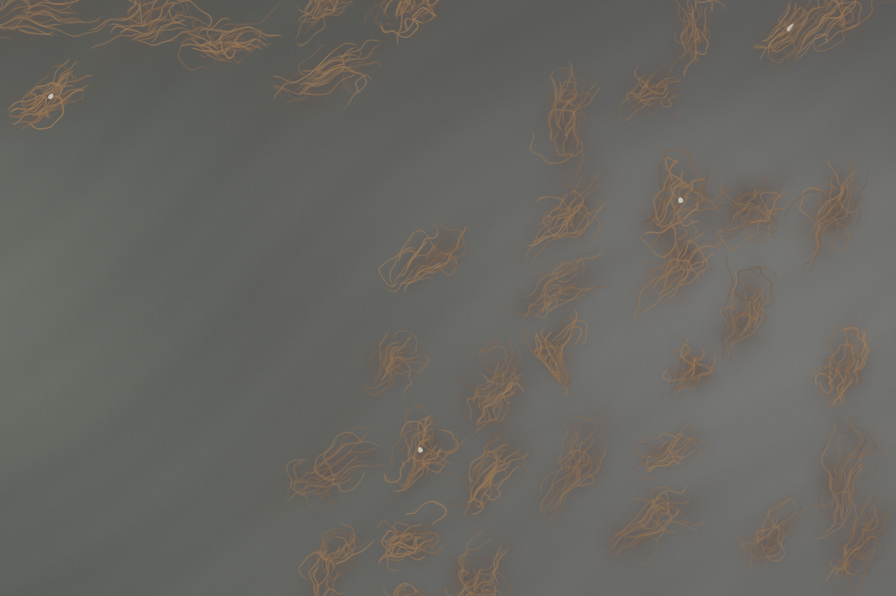
Give the GLSL for this texture, as a Shadertoy shader.

```glsl
// Murky grey water seen from above, with drifting clumps of brown weed.
// Jittered cells place the clumps; each one is a loop of thin wavy strands
// and open curls over a dim brown haze, crinkled by layered sines.

#define CELL 0.15
#define STRANDS 30
#define STRAND_WIDTH 0.0013
#define FLOW_ANGLE 0.95
#define CRINKLE 0.0017
#define WEED_DARK vec3(0.43, 0.36, 0.31)
#define WEED_LIGHT vec3(0.63, 0.49, 0.34)
#define HAZE_COLOR vec3(0.385, 0.342, 0.32)
#define SPECK_COLOR vec3(0.78, 0.77, 0.72)

vec3 hash3(vec2 s) {
    vec3 k = vec3(dot(s, vec2(127.1, 311.7)),
                  dot(s, vec2(269.5, 183.3)),
                  dot(s, vec2(419.2, 371.9)));
    return fract(sin(k) * 43758.5);
}

mat2 rotation(float a) {
    float c = cos(a), s = sin(a);
    return mat2(c, -s, s, c);
}

// Layered sines that bend space, from broad sway down to fine crinkles
vec2 sway(vec2 p) {
    vec2 w = 0.012 * sin(p.yx * vec2(17.0, 14.0) + vec2(0.4, 2.1));
    w += 0.005 * sin((p.yx + w) * vec2(47.0, 53.0) + p * 21.0);
    return w + CRINKLE * sin((p.yx + w) * vec2(171.0, 149.0) + p * 83.0);
}

// Soft patchiness from 0 to 1
float patches(vec2 p) {
    vec2 q = p + 0.04 * sin(p.yx * 23.0);
    float n = sin(q.x * 41.0 + 2.0 * sin(q.y * 19.0));
    n += sin(q.y * 47.0 - 2.0 * sin(q.x * 29.0));
    return 0.5 + 0.25 * n;
}

// Weed crowds the top left edge, and the side right of a slanting line
float topMat(vec2 p) {
    float gap = smoothstep(0.1, 0.16, p.x) * (1.0 - smoothstep(0.2, 0.27, p.x));
    float edge = 0.86 - 0.1 * (1.0 - smoothstep(0.05, 0.2, p.x));
    return smoothstep(edge - 0.03, edge + 0.04, p.y)
         * (1.0 - smoothstep(0.68, 0.76, p.x)) * (1.0 - 0.5 * gap);
}

float weedChance(vec2 p) {
    float edge = 0.5 + 0.42 * max(p.y - 0.2, 0.0);
    return max(0.72 * smoothstep(edge - 0.02, edge + 0.06, p.x), topMat(p));
}

vec3 water(vec2 p) {
    vec2 right = p - vec2(1.3, 0.48), left = p - vec2(0.0, 0.42);
    vec2 hollow = p - vec2(0.38, 0.5);
    float light = 0.402 - 0.05 * smoothstep(0.62, 1.0, p.y);
    light += 0.058 * exp(-5.0 * dot(right, right));
    light += 0.035 * exp(-14.0 * dot(left, left));
    light -= 0.026 * exp(-9.0 * dot(hollow, hollow));
    light -= 0.03 * exp(-9.0 * dot(p, p));

    // Faint slanted streaks and a trace of silt
    vec2 s = rotation(0.65) * p;
    light += 0.004 * sin(s.y * 31.0 + 2.0 * sin(s.x * 4.0))
           + 0.003 * sin(s.y * 73.0 + 3.0 * sin(s.x * 5.0));
    light += 0.008 * (hash3(floor(p * 340.0)).x - 0.5);
    vec3 tint = mix(vec3(0.985, 1.005, 0.955), vec3(1.0, 1.0, 0.98),
                    smoothstep(0.2, 1.1, p.x));
    return light * tint;
}

// Long strand fanning out along x; returns distance and end fade
vec2 streamer(vec2 q, vec3 a, vec3 b) {
    float k = 3.0 + 5.0 * b.x, ph = 6.28 * b.y, amp = 0.04 + 0.07 * b.z;
    float v0 = 0.95 * (a.x - 0.5), bend = 0.5 * (b.z - 0.5);
    float y = v0 * (0.7 + 0.45 * q.x) + bend * q.x * q.x + amp * sin(k * q.x + ph);
    float slope = 0.45 * v0 + 2.0 * bend * q.x + amp * k * cos(k * q.x + ph);
    float reach = 0.3 + 0.4 * a.z;
    float fade = 1.0 - smoothstep(reach - 0.12, reach, abs(q.x - 1.1 * (a.y - 0.5)));
    return vec2(abs(q.y - y) / sqrt(1.0 + slope * slope), fade);
}

// Open wobbly loop; returns distance and end fade
vec2 curl(vec2 q, vec3 a, vec3 b) {
    vec2 d = q - (a.xy - 0.5) * vec2(1.3, 0.7);
    float t = atan(d.y, d.x);
    float r = (0.1 + 0.32 * a.z) * (1.0 + 0.2 * sin(2.0 * t + 6.28 * b.x)
                                        + 0.07 * sin(5.0 * t + 6.28 * b.z));
    float fade = smoothstep(-0.35, 0.15, cos(t - 6.28 * b.y));
    return vec2(abs(length(d) - r), fade);
}

vec3 addClump(vec3 color, vec2 p, vec2 cell) {
    vec3 h = hash3(cell + 3.7), g = hash3(cell + 51.3);
    vec2 center = (cell + 0.2 + 0.6 * h.xy) * CELL;
    if (h.z > weedChance(center)) return color;

    float mat = topMat(center);
    float size = mix(0.055, 0.1, g.x) * (1.0 + 0.25 * mat);
    vec2 q = rotation(FLOW_ANGLE - 0.4 * mat + 1.3 * (g.y - 0.5)) * (p - center) / size;
    if (dot(q, q) > 2.4) return color;

    // Sunken haze under the strands
    float haze = exp(-2.2 * dot(q * vec2(0.85, 1.5), q * vec2(0.85, 1.5)));
    color = mix(color, HAZE_COLOR, haze * (0.35 + 0.6 * patches(p)));

    float aa = 0.7 / iResolution.y;
    float strength = mix(0.4, 0.72, g.z) + 0.12 * mat;
    for (int i = 0; i < STRANDS; i++) {
        vec2 seed = cell * 7.0 + float(i) * vec2(1.3, 2.9);
        vec3 a = hash3(seed), b = hash3(seed + 17.1);
        vec2 s = i % 5 < 3 ? streamer(q, a, b) : curl(q, a, b);
        float cover = 1.0 - smoothstep(max(STRAND_WIDTH - aa, 0.0), STRAND_WIDTH + aa, s.x * size);
        vec3 tone = mix(WEED_DARK, WEED_LIGHT, fract(a.x * 7.0 + b.y));
        color = mix(color, tone, cover * s.y * strength);
    }

    // Rare pale speck caught in the weed
    float speck = step(0.88, g.z) * (1.0 - smoothstep(0.003, 0.003 + 2.0 * aa, length(q) * size));
    return mix(color, SPECK_COLOR, speck);
}

void mainImage(out vec4 fragColor, in vec2 fragCoord) {
    vec2 p = fragCoord / iResolution.y;
    vec3 color = water(p);
    vec2 w = p + sway(p);
    vec2 home = floor(w / CELL);
    for (int y = -1; y <= 1; y++)
        for (int x = -1; x <= 1; x++)
            color = addClump(color, w, home + vec2(x, y));
    fragColor = vec4(color, 1.0);
}
```
